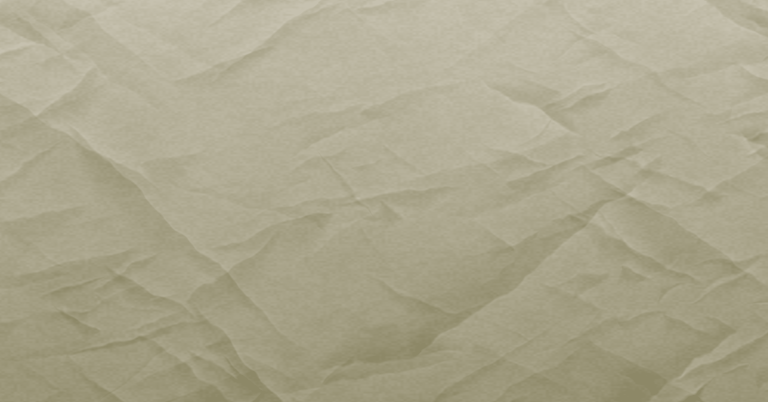
A Shadertoy shader for this texture:

```glsl
// Crumpled olive-beige paper with soft folded facets, short sharp creases and fine grain.

const vec3 SHADE_COLOR = vec3(0.58, 0.56, 0.438);
const vec3 LIGHT_COLOR = vec3(0.76, 0.74, 0.664);
const float TONE_BOTTOM = 0.16;     // tone 0 is the shade color, 1 the light color
const float TONE_TOP = 1.0;
const float CORNER_DARKENING = 0.05;
const float RISING_ANGLE = 0.40;    // the two main crease directions, radians
const float FALLING_ANGLE = -0.52;
const float RISING_SHARE = 0.62;
const float ANGLE_SPREAD = 0.55;
const float CREASE_SOFTNESS = 0.0038;
const float LARGE_FOLDS = 0.20;
const float MEDIUM_FOLDS = 0.26;
const float SMALL_FOLDS = 0.24;
const float MOTTLE = 0.10;
const float GRAIN = 0.25;

vec4 hash4(vec2 p) {
    vec4 q = fract(p.xyxy * vec4(0.1031, 0.1030, 0.0973, 0.1099));
    q += dot(q, q.wzxy + 33.33);
    return fract((q.xxyz + q.yzzw) * q.zywx);
}

// Two independent channels of smooth value noise, 0 to 1
vec2 noise2(vec2 p) {
    vec2 i = floor(p), f = fract(p);
    f = f * f * (3.0 - 2.0 * f);
    vec2 low = mix(hash4(i).xy, hash4(i + vec2(1, 0)).xy, f.x);
    vec2 high = mix(hash4(i + vec2(0, 1)).xy, hash4(i + vec2(1, 1)).xy, f.x);
    return mix(low, high, f.y);
}

// Relief shading of one crease; u runs along it, v across it
float crease(float u, float v, vec4 shape, float softness) {
    float s = u / mix(0.4, 1.2, shape.x);
    float peak = (shape.y - 0.5) * 1.5;
    float taper = s < peak ? (s + 1.0) / (peak + 1.0) : (1.0 - s) / (1.0 - peak);
    taper = clamp(taper, 0.0, 1.0);
    float reach = mix(0.15, 0.65, shape.z) * taper + 0.01;

    float below = smoothstep(-softness, softness, -v);
    float shadow = below * (1.0 - smoothstep(0.2 * reach, reach, -v));
    float light = (1.0 - below) * (1.0 - smoothstep(0.0, reach * 0.8, v));
    float ridge = exp(-pow(abs(v / softness - 1.0), 2.0));
    float strength = mix(0.3, 1.0, fract(shape.w * 7.0));
    return (0.5 * light + 0.2 * ridge - shadow) * strength * smoothstep(0.0, 0.3, taper);
}

// One randomly placed crease per cell
float creaseLayer(vec2 p, float frequency, float seed) {
    vec2 g = p * frequency, base = floor(g);
    float sum = 0.0;
    for (int j = -2; j <= 2; j++)
    for (int i = -2; i <= 2; i++) {
        vec2 cell = base + vec2(i, j);
        vec4 place = hash4(cell + seed);
        vec4 shape = hash4(cell + seed + 57.3);
        float angle = place.z < RISING_SHARE ? RISING_ANGLE : FALLING_ANGLE;
        angle += (place.w - 0.5) * ANGLE_SPREAD;
        vec2 along = vec2(cos(angle), sin(angle));
        vec2 d = g - cell - place.xy;
        float v = dot(d, vec2(-along.y, along.x));
        float facing = shape.w < 0.2 ? -1.0 : 1.0;
        sum += crease(dot(d, along), v * facing, shape, CREASE_SOFTNESS * frequency);
    }
    return sum;
}

void mainImage(out vec4 fragColor, in vec2 fragCoord) {
    vec2 uv = fragCoord / iResolution.xy;
    vec2 p = fragCoord / iResolution.y;

    // Overall lighting
    float tone = mix(TONE_BOTTOM, TONE_TOP, uv.y);
    float side = 2.0 * uv.x - 1.0;
    tone -= CORNER_DARKENING * side * side;

    // Folds, bent at three scales so that creases run irregularly
    vec2 bent = p + 0.030 * (noise2(p * 4.0 + 11.0) - 0.5)
                  + 0.016 * (noise2(p * 18.0 + 5.0) - 0.5)
                  + 0.006 * (noise2(p * 55.0 + 23.0) - 0.5);
    float patches = smoothstep(0.25, 0.65, noise2(p * 3.5 + 31.0).x);
    tone += LARGE_FOLDS * creaseLayer(bent, 2.7, 13.0);
    tone += MEDIUM_FOLDS * creaseLayer(bent, 4.5, 71.0) * mix(0.7, 1.0, patches);
    tone += SMALL_FOLDS * creaseLayer(bent, 9.0, 139.0) * mix(0.15, 1.0, patches);

    // Mottling and slightly horizontal fibres
    tone += MOTTLE * (noise2(p * vec2(6.0, 9.0) + 3.0).x - 0.5);
    float fibres = 0.65 * noise2(p * vec2(130.0, 215.0)).x
                 + 0.35 * noise2(p * vec2(42.0, 110.0) + 17.0).y;
    tone += GRAIN * (fibres - 0.5);

    fragColor = vec4(mix(SHADE_COLOR, LIGHT_COLOR, clamp(tone, -0.15, 1.1)), 1.0);
}
```
